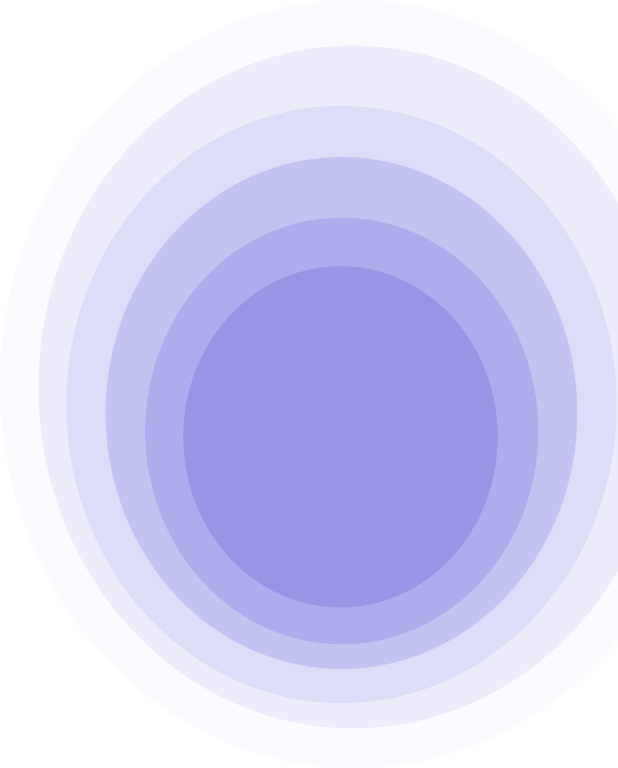
Write a WebGL 1 fragment shader that draws this background.

```glsl
precision highp float;
// Nested lavender ellipses, darkening inward and sinking below the centre.

uniform vec2 u_resolution;

// Lengths are in canvas heights, measured from the canvas centre.
const float OUTER_RADIUS = 0.5;       // vertical radius of the largest ellipse
const float RADIUS_STEP = 0.05556;    // shrink from one ellipse to the next
const float WIDTH_RATIO = 0.9215;     // horizontal over vertical radius
const float EDGE_PIXELS = 1.0;        // width of the smoothed edge

const vec3 PAPER = vec3(1.0);
const vec3 MIST = vec3(0.980, 0.980, 1.0);
const vec3 HAZE = vec3(0.925, 0.925, 0.980);
const vec3 PALE_LILAC = vec3(0.867, 0.867, 0.969);
const vec3 LILAC = vec3(0.761, 0.765, 0.945);
const vec3 LAVENDER = vec3(0.678, 0.675, 0.925);
const vec3 PERIWINKLE = vec3(0.592, 0.588, 0.898);

// Approximate signed distance to an ellipse, scaled by its gradient.
float ellipseDistance(vec2 p, float radius) {
    vec2 axes = vec2(WIDTH_RATIO, 1.0);
    vec2 q = p / axes;
    float len = max(length(q), 0.0001);
    return (len - radius) * len / length(q / axes);
}

// Centre and colour of each ellipse, from the outermost inward.
void ringStyle(int i, out vec2 centre, out vec3 colour) {
    if (i == 0)      { centre = vec2(0.0586, 0.0);     colour = MIST; }
    else if (i == 1) { centre = vec2(0.0573, -0.0039); colour = HAZE; }
    else if (i == 2) { centre = vec2(0.0423, -0.0267); colour = PALE_LILAC; }
    else if (i == 3) { centre = vec2(0.0423, -0.0378); colour = LILAC; }
    else if (i == 4) { centre = vec2(0.0426, -0.0612); colour = LAVENDER; }
    else             { centre = vec2(0.0410, -0.0688); colour = PERIWINKLE; }
}

void main() {
    vec2 p = (gl_FragCoord.xy - 0.5 * u_resolution) / u_resolution.y;
    float halfEdge = 0.5 * EDGE_PIXELS / u_resolution.y;
    vec3 colour = PAPER;

    // Paint from the outside in; each ellipse covers the one before.
    for (int i = 0; i < 6; i++) {
        vec2 centre;
        vec3 fill;
        ringStyle(i, centre, fill);
        float radius = OUTER_RADIUS - RADIUS_STEP * float(i);
        float d = ellipseDistance(p - centre, radius);
        colour = mix(fill, colour, clamp(0.5 + 0.5 * d / halfEdge, 0.0, 1.0));
    }

    gl_FragColor = vec4(colour, 1.0);
}
```
